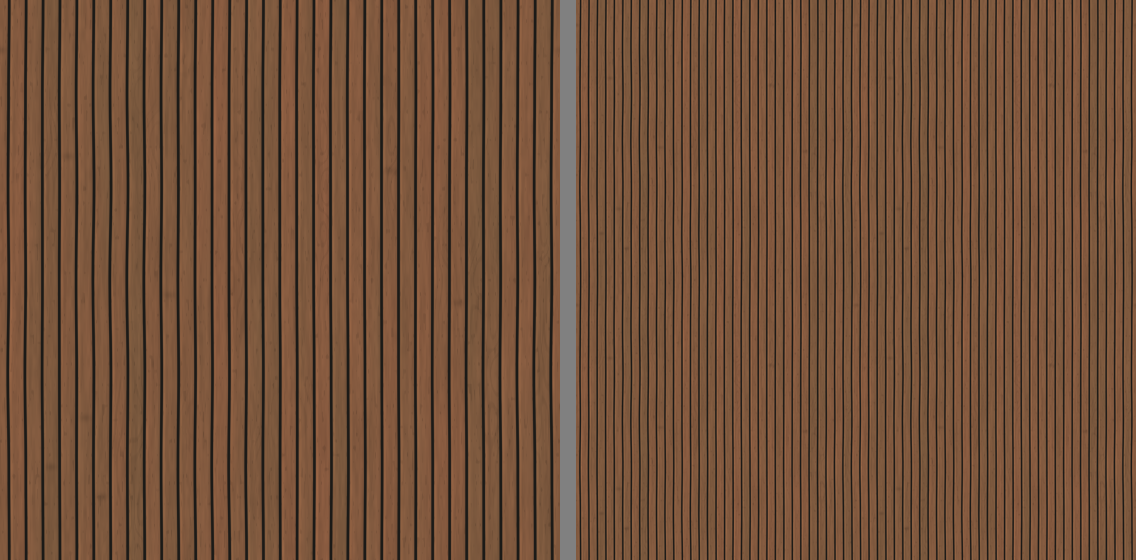
Left, the tile; right, the same tile 2 across and 2 down.
Write a Shadertoy shader that draws this texture.

```glsl
// Thirty-three narrow upright wooden slats parted by dark soft-edged gaps.
// Each slat gets its own tone, streaks, wavy figure, pores and faint knots;
// all noise wraps at the canvas edges, so the result tiles.

const float SLATS = 33.0;

float hash(vec2 p) {
    return fract(sin(dot(p, vec2(12.9898, 78.233))) * 43758.5453);
}

// Value noise that repeats after a whole number of cells
float wrapNoise(vec2 p, vec2 period) {
    vec2 cell = floor(p);
    vec2 t = fract(p);
    t = t * t * (3.0 - 2.0 * t);
    vec2 a = mod(cell, period);
    vec2 b = mod(cell + 1.0, period);
    return mix(mix(hash(a), hash(vec2(b.x, a.y)), t.x),
               mix(hash(vec2(a.x, b.y)), hash(b), t.x), t.y);
}

// Noise inside one slat: stretch.x cells across it, stretch.y up the canvas
float slatNoise(float across, float y, float id, vec2 stretch) {
    vec2 p = vec2(across * stretch.x + id * 19.0, y * stretch.y);
    return wrapNoise(p, vec2(SLATS * 19.0, stretch.y));
}

vec3 woodColor(float across, float y, float id) {
    // Tone of the slat, drifting slowly along its length
    float tone = 0.6 * hash(vec2(id, 3.7))
               + 0.4 * slatNoise(across, y, id, vec2(1.0, 5.0));
    vec3 color = mix(vec3(0.470, 0.345, 0.240), vec3(0.545, 0.355, 0.250), tone);

    // Long streaks and short fibres
    float streak = slatNoise(across, y, id, vec2(6.0, 9.0)) - 0.5;
    float fibre = slatNoise(across, y, id + 7.0, vec2(12.0, 48.0)) - 0.5;
    float shade = 1.0 + 0.09 * streak + 0.07 * fibre;

    // Wavy figure that shows only on some stretches
    float warp = slatNoise(across, y, id + 3.0, vec2(1.5, 12.0));
    float rings = sin(14.0 * across + 24.0 * warp);
    float figured = smoothstep(0.5, 0.9, slatNoise(0.5, y, id + 11.0, vec2(1.0, 4.0)));
    shade -= 0.05 * figured * smoothstep(0.2, 1.0, rings);

    // Dark pores
    float pores = slatNoise(across, y, id + 5.0, vec2(10.0, 80.0));
    shade -= 0.09 * smoothstep(0.78, 0.98, pores);

    // A faint knot on a few slats
    float rise = fract(y - hash(vec2(id, 9.1)) + 0.5) - 0.5;
    vec2 toKnot = vec2(across - 0.5, rise * SLATS) / vec2(0.35, 0.22);
    float hasKnot = step(0.82, hash(vec2(id, 5.3)));
    shade -= 0.11 * hasKnot * exp(-dot(toKnot, toKnot));

    return color * shade;
}

void mainImage(out vec4 fragColor, in vec2 fragCoord) {
    vec2 uv = fragCoord / iResolution.xy;
    float pixel = SLATS / iResolution.x;

    // Slat index and position across it, with slightly crooked gaps
    float bend = 0.09 * (wrapNoise(uv * vec2(5.0, 6.0), vec2(5.0, 6.0)) - 0.5);
    float x = uv.x * SLATS + 0.5 + bend;
    float id = mod(floor(x), SLATS);
    float across = fract(x);

    vec3 color = woodColor(across, uv.y, id);

    // Warm lit edge on the left, soft shade on the right
    color += vec3(0.050, 0.028, 0.012) * exp(-pow((across - 0.17) / 0.06, 2.0));
    color *= 1.0 - 0.08 * smoothstep(0.75, 0.95, across);

    // Dark gap centred on the slat border
    float toGap = min(across, 1.0 - across);
    float ramp = max(0.045, 0.7 * pixel);
    float wood = smoothstep(0.08 - ramp, 0.08 + ramp, toGap);
    color = mix(vec3(0.105, 0.102, 0.092), color, wood);

    fragColor = vec4(color, 1.0);
}
```
